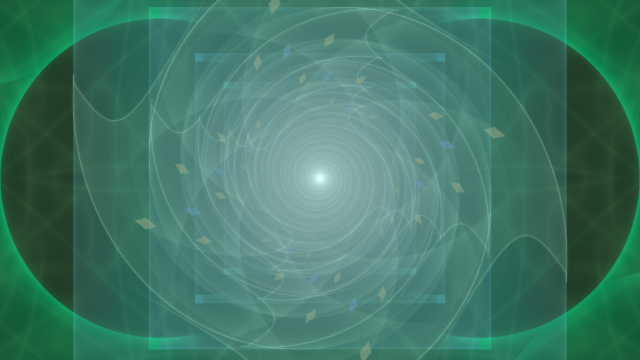
A Shadertoy shader for this background:

```glsl
// Pale spiral galaxy of folded veils over nested blue squares and green arcs.
#define CENTER vec2(0.0, 0.005)
#define OUTER_HALF 0.685
#define LEVELS 5
#define TWIST 0.04
#define TIP_RADIUS 0.743
#define TIP_ANGLE 2.74
#define LINE_WIDTH 0.002
#define VEIL_ALPHA 0.17
#define SQUARE_BLUE vec3(0.27, 0.54, 0.58)
#define ARC_GREEN vec3(0.05, 0.62, 0.37)
#define VEIL_TINT vec3(0.46, 0.62, 0.52)
#define DISC_TINT vec3(0.54, 0.66, 0.65)

const float TAU = 6.2831853;

float hash(vec2 p) {
    return fract(sin(dot(p, vec2(127.1, 311.7))) * 43758.5453);
}

float noise(vec2 p) {
    vec2 i = floor(p), f = fract(p);
    f = f * f * (3.0 - 2.0 * f);
    return mix(mix(hash(i), hash(i + vec2(1, 0)), f.x),
               mix(hash(i + vec2(0, 1)), hash(i + vec2(1, 1)), f.x), f.y);
}

mat2 rot(float a) {
    float c = cos(a), s = sin(a);
    return mat2(c, s, -s, c);
}

// Long bent threads made of stretched, ridged noise
float filaments(vec2 p) {
    float sum = 0.0;
    for (int i = 0; i < 5; i++) {
        p = rot(0.75) * p + 3.7;
        float n = noise(p * vec2(11.0, 1.8) + 2.0 * noise(p * 1.7));
        sum += pow(max(1.0 - abs(2.0 * n - 1.0), 0.0), 7.0);
    }
    return sum * 0.2;
}

// Sheets between logarithmic spirals: a crisp rim that fades to one side
float sheets(float r, float theta, float pitch, float arms) {
    float phase = log(r + 0.001) * pitch + theta * arms / TAU;
    float f = fract(phase);
    return pow(f, 4.0) * (1.0 - smoothstep(0.96, 1.0, f)) - 0.18;
}

float levelHalf(float k) {
    return OUTER_HALF * exp(-0.392 * k + 0.026 * k * k);
}

float boxDist(vec2 p, float h) {
    return max(abs(p.x), abs(p.y)) - h;
}

// x: veil coverage, y: bright rim, for one arm of the outermost level
vec2 veil(vec2 p, float scale) {
    float phi = mod(atan(p.y, p.x) - TIP_ANGLE, TAU);
    float edge = TIP_RADIUS * exp(-0.34 * phi + 0.055 * phi * phi);
    float d = length(p) - edge;
    float tail = 1.0 - smoothstep(1.2, 3.0, phi);
    float soft = 0.002 / scale, line = LINE_WIDTH / scale;
    float inside = 1.0 - smoothstep(-soft, soft, d);
    float rim = exp(-abs(d) / line) * tail;
    float fill = inside * exp(min(d, 0.0) / 0.1) * tail * smoothstep(0.0, 0.6, phi);

    // U-shaped crest that starts at the tip of the arm
    float x = (p.x + 0.572) / 0.085;
    float root = sqrt(1.0 + x * x);
    float slope = 1.88 * x / root;
    float h = (0.16 * root - p.y) / sqrt(1.0 + slope * slope);
    float span = smoothstep(-0.69, -0.68, p.x) * (1.0 - smoothstep(-0.5, -0.25, p.x));
    rim += 0.8 * exp(-abs(h) / line) * span;
    fill += smoothstep(-soft, soft, h) * exp(-max(h, 0.0) / 0.12) * span * inside;
    return vec2(fill, rim);
}

void mainImage(out vec4 fragColor, in vec2 fragCoord) {
    vec2 p = (fragCoord - 0.5 * iResolution.xy) / iResolution.y - CENTER;
    float px = 1.0 / iResolution.y, r = length(p), theta = atan(p.y, p.x);
    vec2 a = abs(p);

    // Dark side lenses and the green light beyond them
    float lens = length(vec2(a.x - 0.444, p.y)) - 0.444;
    float beyond = smoothstep(-px, px, lens);
    float sides = smoothstep(0.3, 0.46, a.x);
    vec3 shade = mix(vec3(0.10, 0.34, 0.22), vec3(0.14, 0.25, 0.16), smoothstep(0.5, 0.7, a.x));
    vec3 col = mix(shade, vec3(0.08, 0.35, 0.21), beyond * sides);
    col = mix(col, ARC_GREEN, beyond * sides * 0.75 * exp(-max(lens, 0.0) / 0.045));
    col += ARC_GREEN * 0.15 * sides * exp(-abs(lens) / 0.012);
    vec2 q = p.x < 0.0 ? p : -p;
    float along = q.x + 0.889;
    float fan = q.y - (0.262 + 0.2 * along + 1.43 * along * along);
    col = mix(col, ARC_GREEN, 0.4 * beyond * sides * smoothstep(-px, px, fan)
              * exp(-max(fan, 0.0) / 0.06));

    // Nested squares with tabs in their corners
    for (int i = 0; i < 4; i++) {
        float k = float(i), h = levelHalf(k), d = boxDist(p, h);
        float cover = 1.0 - smoothstep(-px, px, d);
        float inner = min(d, 0.0);
        col = mix(col, SQUARE_BLUE, cover * (0.29 - 0.06 * k));
        col += vec3(0.05, 0.10, 0.13) * cover * exp(inner / 0.005) * (1.0 - 0.2 * k);
        float tab = boxDist(a - h * 0.967, h * 0.033);
        vec3 tabTint = i == 1 ? ARC_GREEN : vec3(0.25, 0.57, 0.66);
        col = mix(col, tabTint, (0.75 - 0.15 * k) * (1.0 - smoothstep(-px, px, tab)));
        float arc = length(vec2(a.x - 0.935 * h, p.y)) - 0.935 * h;
        col += vec3(0.02, 0.09, 0.08) * cover * smoothstep(0.6, 0.95, a.x / h)
             * smoothstep(-px, px, arc) * exp(-max(arc, 0.0) / (0.08 * h));
    }

    // Threads across the outer field
    float threads = filaments(a) - 0.12;
    col += vec3(0.12, 0.17, 0.11) * threads * smoothstep(0.25, 0.6, r);

    // Pale central disc
    col = mix(col, DISC_TINT, 0.85 * exp(-r * r / 0.13));

    // Four-armed veils, repeated inward
    for (int i = 0; i < LEVELS; i++) {
        float k = float(i), scale = levelHalf(k) / OUTER_HALF;
        vec2 s = rot(TWIST * k) * p / scale;
        vec3 tint = mix(VEIL_TINT, vec3(0.51, 0.64, 0.64), min(k / 2.0, 1.0));
        float fade = 1.0 / (1.0 + 0.45 * k);
        for (int j = 0; j < 4; j++) {
            vec2 v = veil(s, scale);
            col = mix(col, tint, VEIL_ALPHA * fade * min(v.x, 1.0));
            col += vec3(0.16, 0.17, 0.14) * fade * min(v.y, 1.0);
            s = vec2(s.y, -s.x);
        }
    }

    // Crossing spiral sheets that weave the middle zone
    float zone = smoothstep(0.1, 0.3, r) * (1.0 - smoothstep(0.42, 0.62, r));
    float weave = sheets(r, theta, 3.1, 4.0) + sheets(r, theta, -1.7, 8.0)
                + sheets(r, theta + 0.4, 1.3, 8.0) + sheets(r, theta, 5.3, 4.0);
    col += vec3(0.045, 0.045, 0.042) * zone * weave;

    // Small slanted facets in three shrinking chains
    for (int n = 0; n < 24; n++) {
        float chain = float(n / 8), k = float(n % 8);
        float radius = (0.5 - 0.135 * min(chain, 1.0)) * pow(0.768, k);
        float angle = 0.255 + 0.24 * max(chain - 1.0, 0.0) - 0.323 * k;
        float turn = mod(theta - angle + TAU / 8.0, TAU / 4.0) - TAU / 8.0;
        vec2 f = r * vec2(cos(turn), sin(turn)) - vec2(radius, 0.0);
        float d = max(abs(f.x + 0.7 * f.y), abs(f.y)) - 0.032 * radius;
        vec3 tint = n / 8 == 1 ? vec3(0.40, 0.62, 0.74) : vec3(0.60, 0.67, 0.54);
        float show = 0.5 * smoothstep(0.08, 0.3, radius);
        col = mix(col, tint, show * (1.0 - smoothstep(-px, px, d)));
    }

    // Soft spiral rings and the glowing core
    float rings = sheets(r, theta, 5.0, 4.0) + 0.7 * sheets(r, theta + 0.7, 3.4, 3.0)
                + 0.5 * sheets(r, theta, 8.0, 7.0);
    col += 0.045 * rings * exp(-r / 0.25) * smoothstep(0.004, 0.05, r);
    col += vec3(0.13, 0.14, 0.14) * exp(-r / 0.1) + 0.38 * exp(-r / 0.016);

    fragColor = vec4(clamp(col, 0.0, 1.0), 1.0);
}
```
